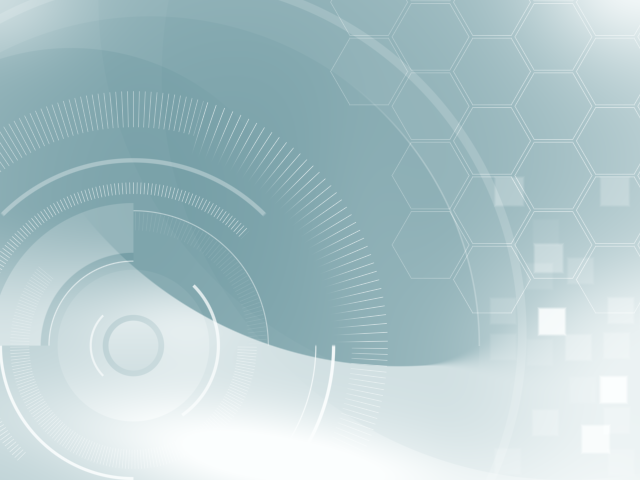
This background is drawn by a WebGL 1 fragment shader. Its source:

```glsl
precision highp float;
// Abstract technical backdrop: overlapping teal discs fade into white light,
// with a dial of arcs and ticks, a honeycomb outline and scattered squares.
uniform vec2 u_resolution;

#define TEAL vec3(0.465, 0.625, 0.655)
#define WHITE vec3(0.985, 0.995, 0.995)
#define HUB vec2(0.278, 0.28)
#define HEX_ORIGIN vec2(0.769, 0.851)
#define HEX_STEP vec2(0.128, 0.1445)
#define HEX_APOTHEM 0.0695
#define CELL 0.078
#define DIAL_INK 0.8

float pixel; // height of one pixel in canvas units

float hash(vec2 p) {
  vec3 q = fract(p.xyx * vec3(0.1031, 0.103, 0.0973));
  q += dot(q, q.yzx + 33.33);
  return fract((q.x + q.y) * q.z);
}

float fill(float d) { return 1.0 - smoothstep(-0.8 * pixel, 0.8 * pixel, d); }

float disc(vec2 p, vec2 center, float radius) {
  return fill(length(p - center) - radius);
}

float glow(vec2 p, vec2 center, vec2 size) {
  vec2 q = (p - center) / size;
  return exp(-dot(q, q));
}

// Angular window in degrees around a middle direction
float span(float angle, float middle, float reach) {
  float d = abs(mod(angle - middle + 180.0, 360.0) - 180.0);
  return 1.0 - smoothstep(reach - 0.5, reach + 0.5, d);
}

// Polar coordinates q are (radius, angle in degrees)
float arc(vec2 q, float radius, float width, float middle, float reach) {
  return fill(abs(q.x - radius) - width) * span(q.y, middle, reach);
}

float ticks(vec2 q, float inner, float outer, float count) {
  float d = abs(fract(q.y * count / 360.0) - 0.5) * 6.2832 * q.x / count;
  return fill(d - 0.0006) * fill(max(inner - q.x, q.x - outer));
}

float square(vec2 p, float size) {
  vec2 d = abs(p) - size;
  return 1.0 - smoothstep(-0.004, 0.004, max(d.x, d.y));
}

// Soft light, crossed by the edges of large discs
float backdrop(vec2 p) {
  float inside = disc(p, vec2(1.181, 0.844), 0.844);
  float d = distance(p, vec2(0.5, 0.58));
  float shade = 0.15 + 0.5 * d * d;
  shade += 0.42 * glow(p, vec2(1.3, 1.04), vec2(0.2, 0.17));
  shade += 0.28 * glow(p, vec2(0.0, 1.0), vec2(0.17, 0.12));
  shade += 0.3 * glow(p, vec2(1.25, 0.3), vec2(0.3, 0.2));
  shade += 0.08 * glow(p, vec2(0.76, 0.52), vec2(0.14, 0.3));
  shade -= 0.08 * disc(p, vec2(0.148, 0.41), 0.49) * smoothstep(0.6, 0.2, p.x);
  shade -= 0.05 * disc(p, vec2(0.3125, 0.28), 0.686);
  shade -= 0.03 * (disc(p, vec2(1.028, 1.0), 0.823) + inside);

  float light = 0.54 + 0.14 * smoothstep(0.0, 0.5, p.x);
  light += 0.2 * smoothstep(0.9, 1.3, p.x);
  vec2 beam = p - vec2(0.57, 0.045);
  beam.y += 0.16 * beam.x;
  light += (0.38 - 0.12 * inside) * glow(beam, vec2(0.0), vec2(0.55, 0.11));
  light += 0.12 * glow(p, vec2(0.36, 0.33), vec2(0.16, 0.1));
  light = mix(shade, light, smoothstep(0.58, 0.3, p.y));

  float soft = mix(pixel, 0.14, smoothstep(0.88, 1.25, p.x));
  float edge = distance(p, vec2(0.833, 1.082)) - 0.845;
  return mix(max(shade, 0.0), light, smoothstep(-soft, soft, edge));
}

// Dial plates, then its arcs and tick rings
float dial(vec2 p, float shade) {
  vec2 v = p - HUB;
  vec2 q = vec2(length(v), degrees(atan(v.y, v.x)));
  shade += 0.17 * arc(q, 0.245, 0.052, 135.0, 45.0);
  shade -= 0.08 * arc(q, 0.185, 0.009, 135.0, 45.0);
  shade += 0.06 * fill(q.x - 0.158) - 0.17 * fill(q.x - 0.064);
  shade = mix(shade, 0.74 + v.y, fill(q.x - 0.052));

  float ink = 0.85 * arc(q, 0.089, 0.0022, 180.0, 45.0);
  ink += 0.95 * arc(q, 0.177, 0.0033, -5.0, 50.0);
  ink += 0.8 * arc(q, 0.176, 0.0012, 135.0, 45.0);
  ink += 0.6 * arc(q, 0.281, 0.0011, 45.0, 45.0);
  ink += 1.1 * arc(q, 0.277, 0.0032, 225.0, 45.0);
  ink += 0.42 * arc(q, 0.386, 0.0045, 90.0, 45.0);
  ink += 0.95 * arc(q, 0.38, 0.0012, -22.0, 22.0);
  ink += 1.15 * arc(q, 0.417, 0.0034, -30.0, 30.0);
  float lower = span(q.y, 270.0, 90.0) + 0.6 * span(q.y, 160.0, 20.0);
  ink += 0.55 * ticks(q, 0.217, 0.257, 240.0) * lower;
  ink += 0.75 * ticks(q, 0.316, 0.34, 270.0) * span(q.y, 135.0, 90.0);
  ink += 0.12 * ticks(q, 0.24, 0.278, 200.0) * span(q.y, 45.0, 45.0);

  // Main ring: fine at the top, sparse and fading inward at the right
  float fade = smoothstep(0.41, 0.5, q.x);
  float fine = 0.6 * span(q.y, 112.0, 38.0) + 0.7 * fade * span(q.y, -20.0, 20.0);
  ink += fine * ticks(q, 0.455, 0.53, 270.0);
  ink += 0.85 * fade * ticks(q, 0.415, 0.53, 180.0) * span(q.y, 37.0, 37.0);
  return mix(shade, 1.0, min(DIAL_INK * ink, 1.0));
}

// Outlined flat-topped hexagons on staggered columns
float honeycomb(vec2 p) {
  float ink = 0.0;
  float first = floor((p.x - HEX_ORIGIN.x) / HEX_STEP.x);
  float strength = mix(0.28, 0.55, smoothstep(0.8, 1.2, p.x));
  for (int i = 0; i < 2; i++) {
    float column = first + float(i);
    vec2 center = HEX_ORIGIN + vec2(column, 0.5 * mod(column, 2.0)) * HEX_STEP;
    center.y += floor((p.y - center.y) / HEX_STEP.y + 0.5) * HEX_STEP.y;
    vec2 q = abs(p - center);
    float d = max(q.y, 0.866 * q.x + 0.5 * q.y) - HEX_APOTHEM;
    float shown = step(0.0, column) * step(column > 0.5 ? 0.4 : 0.82, center.y);
    ink += shown * (strength * fill(abs(d) - 0.0007) + 0.025 * fill(d));
  }
  return ink;
}

// Jittered translucent squares, denser to the right, with bright accents
float squares(vec2 p) {
  vec2 cell = floor(p / CELL);
  vec2 jitter = vec2(hash(cell), hash(cell + 17.0)) - 0.5;
  vec2 q = p - (cell + 0.5 + 0.22 * jitter) * CELL;
  float density = smoothstep(0.65, 1.25, cell.x * CELL);
  density *= smoothstep(0.6, 0.45, cell.y * CELL);
  float shown = step(hash(cell + 5.0), 0.55 * density);
  float ink = 0.32 * shown * hash(cell + 9.0) * square(q, 0.027);
  vec2 pair = vec2(abs(p.x - 1.171) - 0.11, p.y - 0.601);
  ink += 0.24 * square(pair, 0.03);
  ink += 0.32 * square(p - vec2(1.143, 0.462), 0.03);
  ink += 0.88 * square(p - vec2(1.15, 0.33), 0.028);
  ink += 0.88 * square(p - vec2(1.278, 0.188), 0.028);
  return ink + 0.85 * square(p - vec2(1.241, 0.085), 0.029);
}

void main() {
  pixel = 1.0 / u_resolution.y;
  vec2 p = gl_FragCoord.xy * pixel;
  float shade = dial(p, backdrop(p));

  // Wide and thin orbits
  float ink = 0.16 * fill(abs(distance(p, vec2(0.347, 0.306)) - 0.741) - 0.009);
  float orbit = fill(abs(distance(p, vec2(0.3125, 0.28)) - 0.686) - 0.0016);
  ink += 0.25 * orbit * smoothstep(0.7, 0.9, p.x) * step(0.28, p.y);

  ink += honeycomb(p) + squares(p);
  shade = mix(shade, 1.0, clamp(ink, 0.0, 1.0));
  gl_FragColor = vec4(mix(TEAL, WHITE, clamp(shade, 0.0, 1.0)), 1.0);
}
```
